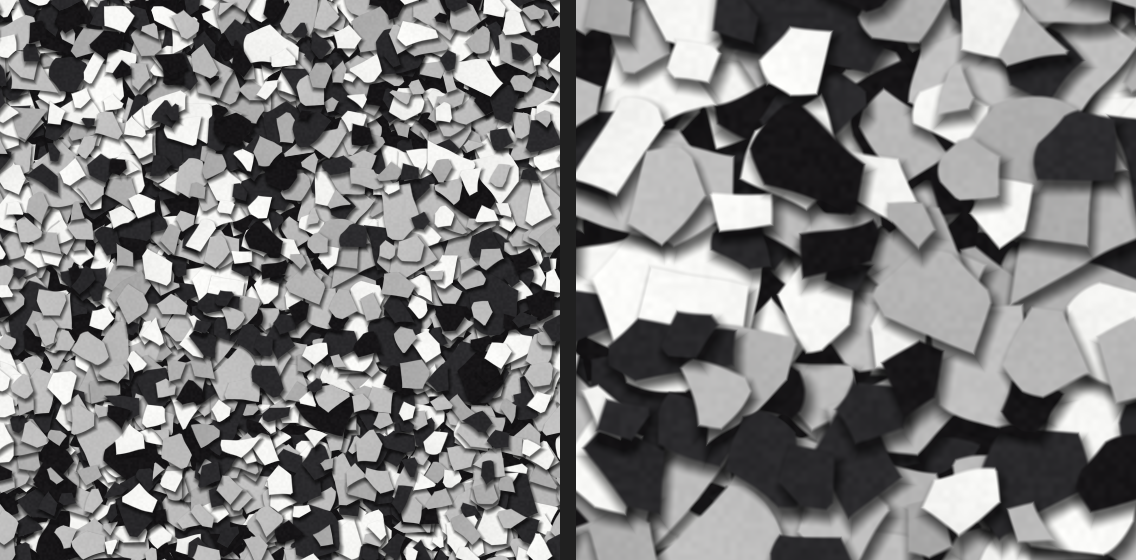
Left, the full canvas; right, a detail of the centre.
Write a three.js fragment shader that draws this texture.

```glsl
// Scattered stone-like paint flakes in white, grey and near-black.
// Layers of jittered grids hold irregular polygons cut by half planes,
// painted bottom to top, each with a soft shadow on what lies below.

varying vec2 vUv;

const vec3 WHITE = vec3(0.975, 0.975, 0.967);
const vec3 GREY = vec3(0.735, 0.733, 0.732);
const vec3 DARK = vec3(0.162, 0.160, 0.170);
const vec3 DEEP = vec3(0.088, 0.082, 0.090);

const float WHITE_SHARE = 0.28;
const float GREY_SHARE = 0.42;
const float DEEP_SHARE = 0.22;       // part of the dark flakes

const int LAYERS = 10;
const int SIDES = 5;
const float COARSE_CELLS = 9.0;      // grid cells across, largest flakes
const float FINE_CELLS = 20.0;       // grid cells across, smallest flakes
const float PRESENCE = 0.8;
const float MIN_RADIUS = 0.32;       // in grid cells
const float MAX_RADIUS = 0.70;
const float EDGE = 0.0014;
const vec2 SHADOW_SHIFT = vec2(0.002, -0.005);
const float SHADOW_BLUR = 0.007;
const float SHADOW_STRENGTH = 0.6;
const float BEND = 0.008;
const float GRAIN = 0.03;
const float TAU = 6.2831853;

vec3 hash3(vec3 p) {
  p = fract(p * vec3(0.1031, 0.1030, 0.0973));
  p += dot(p, p.yxz + 33.33);
  return fract((p.xxy + p.yxx) * p.zyx);
}

vec3 noise3(vec2 p) {
  vec2 cell = floor(p);
  vec2 f = fract(p);
  f = f * f * (3.0 - 2.0 * f);
  vec3 low = mix(hash3(vec3(cell, 5.0)), hash3(vec3(cell + vec2(1.0, 0.0), 5.0)), f.x);
  vec3 high = mix(hash3(vec3(cell + vec2(0.0, 1.0), 5.0)), hash3(vec3(cell + 1.0, 5.0)), f.x);
  return mix(low, high, f.y);
}

// Signed distances to a flake (x) and to its shifted shadow (y).
vec2 flakeDistance(vec2 p, float radius, float turn, vec3 seed) {
  vec2 q = p - SHADOW_SHIFT;
  vec2 d = vec2(length(p), length(q)) - radius;
  for (int k = 0; k < SIDES; k++) {
    vec3 h = hash3(seed + vec3(0.0, 0.0, float(k) + 2.0));
    float angle = (float(k) + 0.75 * (h.x - 0.5) + turn) * TAU / float(SIDES);
    vec2 normal = vec2(cos(angle), sin(angle));
    float reach = radius * mix(0.32, 0.95, h.y);
    d = max(d, vec2(dot(p, normal), dot(q, normal)) - reach);
  }
  return d;
}

// Picks one of the flake colours and varies its tone slightly.
vec3 flakeColour(vec3 h) {
  if (h.x < WHITE_SHARE) return WHITE * (1.0 - 0.03 * h.y * h.y);
  if (h.x < WHITE_SHARE + GREY_SHARE) return GREY * (1.03 - 0.14 * h.y * h.y);
  return h.y < DEEP_SHARE ? DEEP : DARK * (0.94 + 0.12 * h.z);
}

// Paints one grid of flakes over the given colour.
vec3 paintLayer(vec3 colour, vec2 uv, float layer) {
  float cells = floor(mix(COARSE_CELLS, FINE_CELLS, fract(layer * 0.618 + 0.35)));
  vec2 p = uv + vec2(0.37, 0.61) * layer;
  vec2 home = floor(p * cells);
  for (int y = -1; y <= 1; y++) {
    for (int x = -1; x <= 1; x++) {
      vec2 id = home + vec2(float(x), float(y));
      vec3 seed = vec3(id + 40.0, layer * 19.0 + 7.0);
      vec3 place = hash3(seed);
      vec3 look = hash3(seed + vec3(0.0, 0.0, 11.0));
      vec3 kind = hash3(seed + vec3(0.0, 0.0, 14.0));
      float radius = mix(MIN_RADIUS, MAX_RADIUS, place.z) / cells;
      vec2 local = p - (id + place.xy) / cells;
      float reach = radius + SHADOW_BLUR + length(SHADOW_SHIFT);
      if (look.x > PRESENCE || length(local) > reach) continue;

      vec2 d = flakeDistance(local, radius, look.y * float(SIDES), seed);
      float shadow = 1.0 - smoothstep(-0.5 * SHADOW_BLUR, SHADOW_BLUR, d.y);
      float cover = 1.0 - smoothstep(-EDGE, EDGE, d.x);
      float tilt = 1.0 + 0.035 * dot(local, kind.yz - 0.5) / radius;
      colour *= 1.0 - SHADOW_STRENGTH * shadow;
      colour = mix(colour, flakeColour(kind) * tilt, cover);
    }
  }
  return colour;
}

void main() {
  // Bent coordinates keep the cut edges from being ruler straight.
  vec2 uv = vUv + BEND * (noise3(vUv * 28.0).xy - 0.5);

  vec3 colour = DEEP;
  for (int i = 0; i < LAYERS; i++) {
    colour = paintLayer(colour, uv, float(i));
  }

  // Floor for the deepest shadows, then a fine grain.
  colour = max(colour, DEEP * 0.85);
  colour += GRAIN * (noise3(vUv * 260.0).z - 0.5);
  gl_FragColor = vec4(clamp(colour, 0.0, 1.0), 1.0);
}
```
